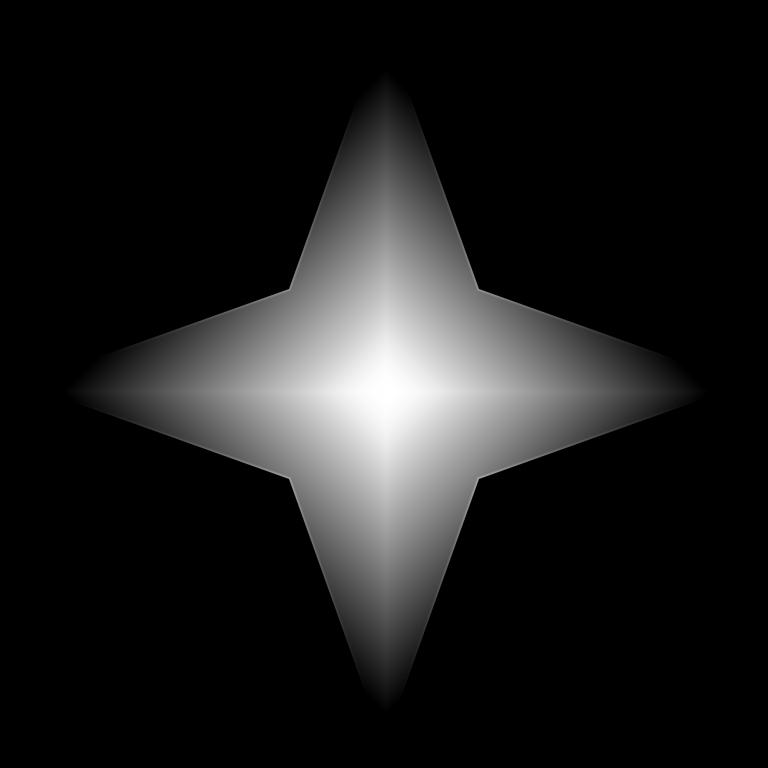
Write a Shadertoy shader that draws this background.

```glsl
// A four-pointed star on black, lit by a soft diamond-shaped glow.
// The star is a folded edge distance; the glow falls off linearly with the
// Manhattan distance from a slightly shifted centre, giving ridges on its axes.

const vec2 STAR_CENTER = vec2(0.5, 0.5);
const vec2 GLOW_CENTER = vec2(0.5026, 0.490);
const float TIP_RADIUS = 0.47;     // centre to each point
const float VALLEY_OFFSET = 0.1237; // x and y of each inner corner
const float RIM_WIDTH = 0.0017;
const float RIM_GAIN = 0.32;

// Signed distance to the star's edge lines, negative inside.
float starDistance(vec2 p, float tip, float valley) {
    p = abs(p);
    if (p.x > p.y) p = p.yx;
    vec2 edgeNormal = normalize(vec2(tip - valley, valley));
    return dot(p - vec2(0.0, tip), edgeNormal);
}

// Minimum of two values with a rounded transition.
float softMin(float a, float b, float blend) {
    float h = max(blend - abs(a - b), 0.0) / blend;
    return min(a, b) - 0.25 * h * h * blend;
}

// Linear glow with diamond contours and a soft white core.
float diamondGlow(vec2 p, float peak, float falloff) {
    float reach = abs(p.x) + abs(p.y);
    return max(softMin(peak - falloff * reach, 1.0, 0.1), 0.0);
}

void mainImage(out vec4 fragColor, in vec2 fragCoord) {
    float canvas = min(iResolution.x, iResolution.y);
    vec2 uv = (fragCoord - 0.5 * iResolution.xy) / canvas + 0.5;
    float pixel = 1.0 / canvas;

    // Shape and anti-aliased coverage
    float edge = starDistance(uv - STAR_CENTER, TIP_RADIUS, VALLEY_OFFSET);
    float inside = 1.0 - smoothstep(-0.7 * pixel, 0.7 * pixel, edge);

    // Glow, with a fine brighter rim along the outline
    float glow = diamondGlow(uv - GLOW_CENTER, 1.105, 2.63);
    float rim = 1.0 - smoothstep(0.0, RIM_WIDTH + pixel, abs(edge + 0.5 * RIM_WIDTH));
    float light = min(glow * (1.0 + RIM_GAIN * rim), 1.0);

    fragColor = vec4(vec3(light * inside), 1.0);
}
```
